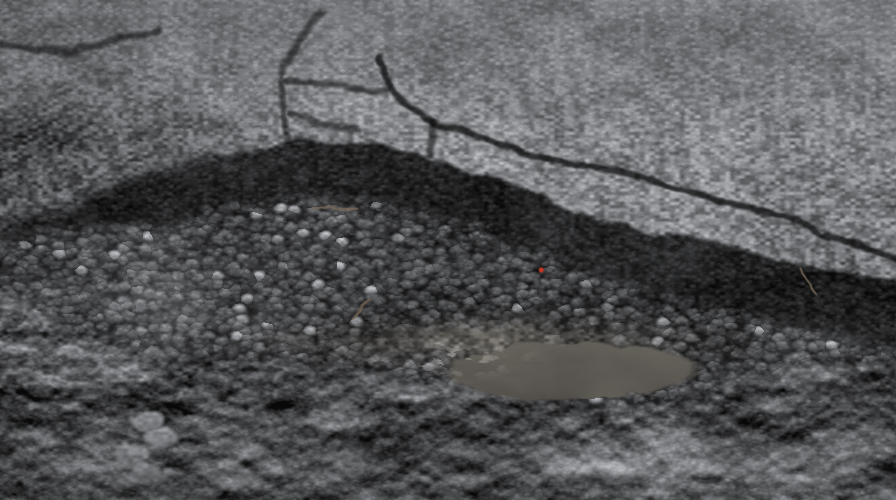
This texture is drawn by a Shadertoy shader. Its source:

```glsl
const float ASPECT = 1.786;
const float FINE_GRAIN = 125.0;    // asphalt speckles per canvas height
const float GRAVEL = 40.0;         // stones per canvas height
const float FOCUS_Y = 0.5;         // height of the sharpest band
const vec3 TINT = vec3(0.99, 1.0, 1.025);
const vec3 MUD = vec3(0.40, 0.385, 0.36);
const vec2 PUDDLE = vec2(1.14, 0.258);

// Heights across the canvas: broken lip, foot of its wall, near edge of the pit
const float LIP[13] = float[13](.558,.600,.660,.695,.719,.714,.670,.628,.558,.530,.500,.465,.437);
const float FOOT[13] = float[13](.523,.547,.547,.593,.616,.605,.574,.523,.453,.407,.372,.337,.309);
const float NEAR[13] = float[13](.442,.326,.279,.274,.270,.260,.226,.202,.186,.195,.244,.267,.279);

const vec2 CRACK[10] = vec2[10](vec2(.758,.884), vec2(.772,.826), vec2(.814,.786), vec2(.865,.756),
    vec2(1.023,.702), vec2(1.163,.667), vec2(1.302,.637), vec2(1.465,.593), vec2(1.628,.542), vec2(1.786,.484));
const vec4 BRANCH[8] = vec4[8](vec4(.558,.872,.565,.791), vec4(.565,.791,.574,.716),
    vec4(.558,.842,.763,.819), vec4(.865,.756,.860,.693), vec4(.581,.767,.709,.740),
    vec4(0.,.912,.140,.898), vec4(.140,.898,.314,.940), vec4(.558,.872,.64,.977));

float hash(vec2 p) { return fract(sin(dot(p, vec2(127.1, 311.7))) * 43758.5453); }

float noise(vec2 p) {
    vec2 i = floor(p), f = fract(p);
    f = f * f * (3.0 - 2.0 * f);
    return mix(mix(hash(i), hash(i + vec2(1, 0)), f.x),
               mix(hash(i + vec2(0, 1)), hash(i + vec2(1, 1)), f.x), f.y);
}

float fbm(vec2 p) {
    float sum = 0.0, amp = 0.5;
    for (int i = 0; i < 4; i++) { sum += amp * noise(p); p = p * 2.03 + 7.1; amp *= 0.5; }
    return sum;
}

float profile(float h[13], float x) {
    float t = clamp(x / ASPECT * 12.0, 0.0, 11.999);
    int i = int(t);
    return mix(h[i], h[i + 1], fract(t));
}

float segment(vec2 p, vec2 a, vec2 b) {
    vec2 d = b - a;
    return length(p - a - d * clamp(dot(p - a, d) / dot(d, d), 0.0, 1.0));
}

// Soft elliptical spot
float spot(vec2 p, vec2 c, vec2 r) { vec2 d = (p - c) / r; return exp(-dot(d, d)); }

// Stones lit from above: x = shade, y = random tone
vec2 stones(vec2 p) {
    vec2 cell = floor(p), offset = vec2(0), id = cell;
    float best = 9.0;
    for (int y = -1; y <= 1; y++) for (int x = -1; x <= 1; x++) {
        vec2 c = cell + vec2(x, y);
        vec2 d = p - c - vec2(hash(c), hash(c + 41.3));
        if (dot(d, d) < best) { best = dot(d, d); offset = d; id = c; }
    }
    float body = 1.0 - smoothstep(0.25, 0.75, sqrt(best));
    return vec2(body * (0.65 + 0.7 * offset.y), hash(id + 9.7));
}

void mainImage(out vec4 fragColor, in vec2 fragCoord) {
    vec2 p = fragCoord / iResolution.xy * vec2(ASPECT, 1.0);
    vec2 w = p + 0.026 * (vec2(fbm(p * 17.0), fbm(p * 17.0 + 50.0)) - 0.47);
    float focus = 1.0 - 0.6 * smoothstep(0.12, 0.5, abs(p.y - FOCUS_Y));
    float grain = noise(p * FINE_GRAIN * vec2(0.8, 1.2)) - 0.5;
    float lumps = fbm(p * vec2(9.0, 15.0)) - 0.47;
    float relief = fbm(p * vec2(22.0, 34.0)) - fbm((p + vec2(0.0, 0.012)) * vec2(22.0, 34.0));
    vec2 pebble = stones(p * GRAVEL * vec2(1.0, 1.35));
    vec2 chip = stones(p * GRAVEL * 2.3 * vec2(1.0, 1.3));

    // Road surface behind the pit
    float road = 0.465 + 0.22 * lumps + 0.32 * grain * focus + 0.12 * (chip.x * chip.y - 0.2);
    road += 0.07 * spot(p, vec2(1.2, 0.68), vec2(0.5, 0.16)) + 0.06 * spot(p, vec2(0.7, 0.79), vec2(0.22, 0.08));
    road -= 0.20 * spot(p, vec2(0.0, 0.70), vec2(0.38, 0.12)) + 0.05 * spot(p, vec2(0.1, 1.0), vec2(0.5, 0.1));
    float crack = 1.0, branch = 1.0;
    for (int i = 0; i < 9; i++) crack = min(crack, segment(w, CRACK[i], CRACK[i + 1]));
    for (int i = 0; i < 8; i++) branch = min(branch, segment(w, BRANCH[i].xy, BRANCH[i].zw));
    road *= 1.0 - 0.68 * (1.0 - smoothstep(0.002, 0.011, crack));
    road *= 1.0 - 0.5 * (1.0 - smoothstep(0.001, 0.013, branch));

    // Shaded wall and gravel floor
    float wall = 0.115 + 0.13 * grain + 0.16 * lumps + 0.10 * chip.x * chip.y;
    float bed = 0.14 + 0.25 * pebble.x * (0.35 + pebble.y) + 0.15 * chip.x * chip.y + 0.16 * lumps + 0.13 * grain;
    bed += 0.30 * smoothstep(0.93, 0.97, pebble.y) * pebble.x;
    bed += 0.13 * spot(p, vec2(0.32, 0.40), vec2(0.15, 0.12));
    bed -= 0.06 * spot(p, vec2(1.05, 0.38), vec2(0.35, 0.07));

    // Near ground, out of focus
    float ground = 0.315 + 0.40 * lumps + 0.7 * relief + 0.24 * grain * focus + 0.10 * (chip.x * chip.y - 0.2);
    ground += 0.15 * spot(p, vec2(1.37, 0.08), vec2(0.26, 0.045)) + 0.10 * spot(p, vec2(0.22, 0.28), vec2(0.13, 0.04));
    ground -= 0.13 * spot(p, vec2(0.22, 0.19), vec2(0.25, 0.045)) + 0.11 * spot(p, vec2(0.72, 0.12), vec2(0.2, 0.04));
    ground -= 0.10 * spot(p, vec2(1.7, 0.18), vec2(0.2, 0.06));

    // Join the layers from back to front
    float lip = profile(LIP, p.x) + w.y - p.y;
    float foot = profile(FOOT, p.x) + 1.5 * (w.y - p.y);
    float rim = profile(NEAR, p.x) + 1.6 * (w.y - p.y);
    float lipBlur = mix(0.035, 0.007, smoothstep(0.1, 0.55, p.x));
    float tone = mix(wall, road, smoothstep(-lipBlur, lipBlur, p.y - lip));
    tone = mix(tone, bed, smoothstep(-0.015, 0.025, foot - p.y));
    float edgeBlur = mix(0.05, 0.015, smoothstep(0.0, 0.4, p.x));
    tone = mix(tone, ground, smoothstep(-edgeBlur, edgeBlur, rim - p.y));
    vec3 col = TINT * tone;

    // Muddy shore, still water and wet glare
    float shore = spot(w, vec2(0.98, 0.318), vec2(0.28, 0.032));
    col = mix(col, MUD * (0.9 + 0.9 * lumps + 0.7 * grain), 0.8 * shore);
    float pool = length((w - PUDDLE) / vec2(0.25, 0.058));
    float water = 1.0 - smoothstep(0.92, 1.04, pool);
    col = mix(col, MUD * (0.92 + 0.25 * lumps + 0.8 * (p.y - PUDDLE.y)), water);
    float glare = smoothstep(0.50, 0.62, fbm(p * vec2(30.0, 75.0)));
    col += 0.28 * glare * spot(p, vec2(0.86, 0.283), vec2(0.13, 0.028));

    // Pale loose stones in the foreground
    for (int i = 0; i < 4; i++) {
        float k = float(i);
        vec2 c = vec2(0.294 + 0.034 * sin(k * 2.1), 0.158 - 0.035 * k);
        vec2 d = (w - c) / vec2(0.036, 0.023);
        float body = 1.0 - smoothstep(0.65, 1.1, length(d));
        col = mix(col, TINT * (0.54 + 0.10 * d.y + 0.15 * grain - 0.03 * k), body * 0.9);
    }

    // Dry twigs and a small red fleck
    float twig = min(segment(w, vec2(1.593, 0.46), vec2(1.623, 0.414)), segment(w, vec2(0.62, 0.584), vec2(0.71, 0.587)));
    twig = min(twig, segment(w, vec2(0.70, 0.37), vec2(0.74, 0.40)));
    col = mix(col, vec3(0.46, 0.40, 0.33), 0.75 * (1.0 - smoothstep(0.001, 0.004, twig)));
    col = mix(col, vec3(0.75, 0.22, 0.15), 1.0 - smoothstep(0.003, 0.007, length(p - vec2(1.079, 0.46))));
    fragColor = vec4(clamp(col, 0.03, 1.0), 1.0);
}
```
